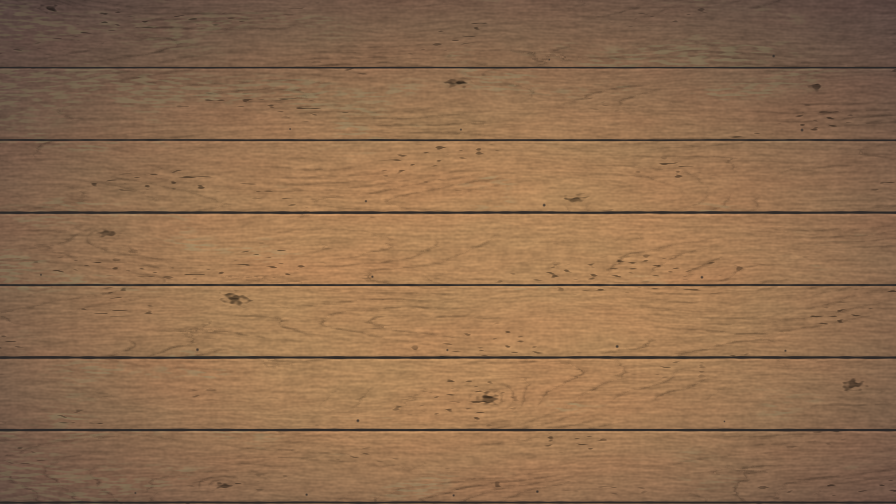
Reproduce this texture procedurally as a WebGL 2 fragment shader.

```glsl
#version 300 es
precision highp float;

uniform vec2 u_resolution;
out vec4 fragColor;

#define PLANK_PITCH 0.1438
#define FIRST_SEAM 0.003
#define SEAM_HALF 0.0019
#define RING_COUNT 9.0
#define RING_DEPTH 0.17
#define FIBRE_DEPTH 0.13
#define WEAR_AMOUNT 0.5
#define NAIL_SPACING 0.33
#define LIGHT_WOOD vec3(0.685, 0.527, 0.360)
#define SHADED_WOOD vec3(0.305, 0.248, 0.236)
#define WORN_WOOD vec3(0.62, 0.57, 0.43)
#define GAP_COLOR vec3(0.15, 0.14, 0.14)

float hash(vec2 p) {
    vec3 q = fract(p.xyx * vec3(0.1031, 0.1030, 0.0973));
    q += dot(q, q.yzx + 33.33);
    return fract((q.x + q.y) * q.z);
}

float corner(vec2 cell, vec2 offset) {
    float angle = 6.2832 * hash(cell);
    return dot(vec2(cos(angle), sin(angle)), offset);
}

// Gradient noise, roughly -0.7 to 0.7
float noise(vec2 p) {
    vec2 i = floor(p), f = p - i;
    vec2 w = f * f * f * (f * (f * 6.0 - 15.0) + 10.0);
    vec2 e = vec2(1.0, 0.0);
    float low = mix(corner(i, f), corner(i + e.xy, f - e.xy), w.x);
    float high = mix(corner(i + e.yx, f - e.yx), corner(i + e.xx, f - e.xx), w.x);
    return mix(low, high, w.y);
}

float fbm(vec2 p) {
    float sum = 0.0, amp = 0.6;
    for (int i = 0; i < 4; i++) {
        sum += amp * noise(p);
        p = p * 2.03 + 17.3;
        amp *= 0.55;
    }
    return sum;
}

// x: bulge that bends the rings, y: dark core
vec2 knots(vec2 p, float row) {
    vec2 total = vec2(0.0);
    for (int i = 0; i < 3; i++) {
        vec2 id = vec2(row * 7.0 + 3.0, float(i) * 5.0 + 2.0);
        float present = step(0.45, hash(id + 40.0));
        float x = (float(i) + hash(id)) * 0.6;
        float y = FIRST_SEAM + (row + mix(0.15, 0.85, hash(id + 9.0))) * PLANK_PITCH;
        float size = mix(0.008, 0.018, hash(id + 21.0));
        vec2 d = (p - vec2(x, y)) / (size * vec2(1.7, 0.8));
        float r = length(d) + 1.3 * noise(p * vec2(70.0, 150.0));
        total += present * vec2(exp(-0.16 * dot(d, d)), 1.0 - smoothstep(0.2, 1.1, r));
    }
    return total;
}

float nails(vec2 p, float row, float across, float pixel) {
    float cell = floor(p.x / NAIL_SPACING);
    vec2 id = vec2(cell + 11.0, row + 5.0);
    float x = (cell + mix(0.15, 0.85, hash(id))) * NAIL_SPACING;
    float y = mix(0.09, 0.16, hash(id + 31.0));
    float d = length(vec2(p.x - x, (across - y) * PLANK_PITCH));
    float radius = mix(0.0012, 0.0026, hash(id + 57.0));
    return (1.0 - smoothstep(radius - pixel, radius + pixel, d)) * step(0.3, hash(id + 73.0));
}

void main() {
    vec2 p = gl_FragCoord.xy / u_resolution.y;
    vec2 uv = gl_FragCoord.xy / u_resolution;
    float pixel = 1.0 / u_resolution.y;
    float level = (p.y - FIRST_SEAM) / PLANK_PITCH;
    float row = floor(level), across = level - row;
    float character = hash(vec2(row + 4.0, 19.0));
    vec2 g = p + vec2(row * 13.7, row * 5.3);
    g.y += 0.012 * noise(g * vec2(3.0, 7.0));

    // Broad light falling off towards the corners
    float falloff = 1.0 - smoothstep(0.15, 0.87, length(uv - vec2(0.52, 0.42)));
    vec3 color = mix(SHADED_WOOD, LIGHT_WOOD, falloff);

    // Plank tint and soft red mottling
    float mottle = fbm(g * vec2(2.6, 9.0));
    float red = 0.4 * character + 0.9 * mottle;
    color *= 1.0 + 0.04 * (character - 0.5) + 0.06 * mottle;
    color *= mix(vec3(1.0), vec3(0.99, 0.92, 0.92), clamp(red, 0.0, 1.0));

    // Arched rings drawn as thin contours with a soft one-sided tone
    vec2 knot = knots(p, row);
    float field = noise(g * vec2(1.2, 8.0)) + 0.05 * fbm(g * vec2(8.0, 40.0)) + 0.3 * knot.x;
    float phase = RING_COUNT * field;
    float step01 = fract(phase);
    float reach = (0.5 - abs(step01 - 0.5)) * pixel / max(fwidth(phase), 0.0001);
    float ring = 1.0 - smoothstep(0.0, 0.0042, reach);
    float strength = smoothstep(-0.25, 0.35, noise(g * vec2(3.0, 14.0)));
    ring *= strength * smoothstep(-0.4, 0.2, noise(g * vec2(32.0, 90.0)));

    // Fine fibres, pores and faint saw marks
    float fibre = noise(g * vec2(11.0, 145.0)) + 0.9 * noise(g * vec2(45.0, 210.0));
    float pores = noise(g * vec2(130.0, 190.0));
    float saw = noise(g * vec2(110.0, 9.0));
    color *= 1.0 - RING_DEPTH * ring - 0.05 * strength * step01 * step01;
    color *= 1.0 + FIBRE_DEPTH * fibre + 0.07 * pores + 0.02 * saw;

    // Weathered streaks, mostly on the left and on the upper planks
    float exposure = 0.16 * smoothstep(0.65, 0.85, uv.y) + 0.24 * (1.0 - smoothstep(0.05, 0.45, uv.x));
    float patches = fbm(g * vec2(3.2, 11.0)) + exposure + 0.12 * (character - 0.5);
    float streaks = smoothstep(-0.1, 0.3, noise(g * vec2(30.0, 170.0)) + 0.4 * fibre);
    float wear = smoothstep(0.24, 0.5, patches) * streaks;
    color = mix(color, WORN_WOOD * mix(0.62, 1.0, falloff), WEAR_AMOUNT * wear);

    // Small dark cracks, knots and nail holes
    float crack = smoothstep(0.3, 0.5, noise(g * vec2(38.0, 150.0)));
    crack *= smoothstep(0.1, 0.4, noise(g * vec2(4.0, 15.0) + 50.0));
    color *= 1.0 - 0.4 * crack;
    color *= 1.0 - knot.y * (0.42 + 0.35 * fibre);
    color = mix(color, GAP_COLOR, 0.75 * nails(p, row, across, pixel));

    // Gaps with a worn upper edge on the plank below
    float seam = floor(level + 0.5);
    float offset = (level - seam) * PLANK_PITCH + 0.0006 * noise(vec2(p.x * 9.0, seam * 3.7));
    float halfWidth = SEAM_HALF * mix(0.75, 1.3, hash(vec2(seam + 2.0, 8.0)));
    halfWidth *= 1.0 + 0.4 * noise(vec2(p.x * 40.0, seam * 5.3));
    float lip = 1.0 - smoothstep(0.0, 0.003, abs(offset + halfWidth + 0.0025));
    color *= 1.0 + 0.12 * lip - 0.15 * exp(-abs(offset) / 0.003);
    float gap = 1.0 - smoothstep(halfWidth - 0.6 * pixel, halfWidth + 0.6 * pixel, abs(offset));
    color = mix(color, GAP_COLOR, 0.92 * gap);

    fragColor = vec4(clamp(color, 0.0, 1.0), 1.0);
}
```
